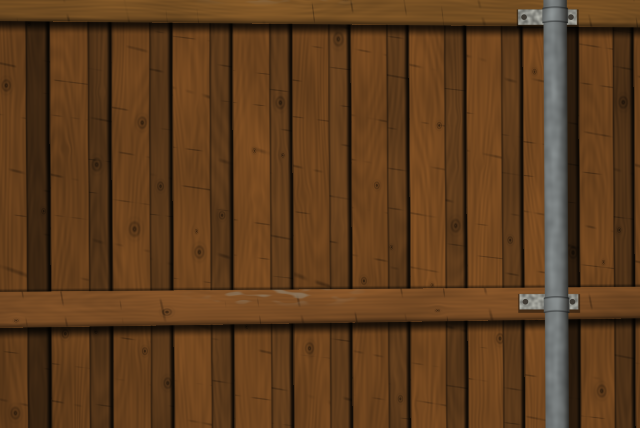
A Shadertoy shader for this texture:

```glsl
// A stained timber fence: overlapping vertical boards, two horizontal rails and a
// galvanised post. A quadratic gives the board spacing, which narrows to the right;
// gradient noise bent around hashed knots gives the grain, and layers are masked on top.

float hash(float n) { return fract(sin(n * 91.37 + 4.1) * 4375.85); }

vec2 gradientAt(vec2 cell) {
    float angle = 6.2832 * hash(dot(cell, vec2(1.31, 7.17)));
    return vec2(cos(angle), sin(angle));
}

// Gradient noise, about -0.7 to 0.7
float noise(vec2 p) {
    vec2 i = floor(p), f = fract(p), w = f * f * f * (f * (f * 6.0 - 15.0) + 10.0);
    vec2 e = vec2(1, 0);
    return mix(mix(dot(gradientAt(i), f), dot(gradientAt(i + e), f - e), w.x),
               mix(dot(gradientAt(i + e.yx), f - e.yx), dot(gradientAt(i + 1.0), f - 1.0), w.x), w.y);
}

// Antialiased interval mask
float band(float v, float lo, float hi) {
    float px = 0.8 / iResolution.y;
    return smoothstep(-px, px, v - lo) * smoothstep(-px, px, hi - v);
}

// Brightness of timber; q.x runs across the grain, q.y along it
float wood(vec2 q, float seed, float width, float span) {
    float knots = 0.0, bend = 0.0;
    for (float i = 0.0; i < 3.0; i++) {
        float s = seed * 3.7 + i * 11.3;
        vec2 d = q - vec2(width * (0.15 + 0.7 * hash(s)), span * hash(s + 2.0));
        float size = mix(0.004, 0.014, pow(hash(s + 5.0), 2.0));
        float r = length(d * vec2(1.0, 0.75)) / size;
        knots += exp(-r * r) * (0.35 + 0.15 * sin(r * 9.0)) * step(0.3, hash(s + 7.0));
        bend += d.x / size * exp(-r * r * 0.12);
    }
    vec2 g = vec2(q.x - bend * 0.004, q.y) + seed * vec2(3.1, 5.7);
    float figure = noise(g * vec2(13.0, 1.8));
    float rings = sin(figure * 55.0 + q.x * 90.0);
    float fibre = noise(g * vec2(130.0, 7.0));
    float blotch = noise(g * vec2(9.0, 5.0));
    // Faint saw marks run across the board at uneven spacing
    float saw = q.y * 9.0 + q.x * 1.5 + 0.8 * noise(vec2(q.y * 5.0, seed * 3.0)) + hash(seed) * 5.0;
    float mark = smoothstep(0.035, 0.0, abs(fract(saw) - 0.5)) * smoothstep(-0.1, 0.3, noise(g * vec2(25.0, 6.0)));
    return 1.0 + 0.035 * rings * (0.4 + hash(seed + 8.0)) + 0.12 * fibre + 0.16 * blotch
         - 0.25 * mark - knots;
}

vec3 boards(vec2 p) {
    // Invert x = a + b k - c k^2 to find the board number
    float x = p.x + 0.006 * (p.y - 0.9);
    float k = (0.1455 - sqrt(0.02117 - 0.00344 * (x - 0.1152))) / 0.00172;
    k += 0.012 * noise(vec2(p.y * 5.0, floor(k + 0.2) * 3.3));
    float id = floor(k), u = fract(k), pitch = 0.1455 - 0.00172 * k;
    float px = 0.8 / (iResolution.y * pitch);
    float front = smoothstep(0.0, px * 2.0, u) * smoothstep(px, -px, u - 0.625);

    float seed = id + 2.3;
    vec3 face = vec3(0.425, 0.262, 0.115) * (0.93 + 0.16 * hash(seed))
              * wood(vec2(u * pitch, p.y), seed, 0.09, 1.0);
    face *= 1.0 - 0.25 * smoothstep(0.035, 0.0, u) - 0.18 * smoothstep(0.6, 0.625, u);

    seed = id + 20.6;
    vec3 back = vec3(0.345, 0.218, 0.102) * (0.9 + 0.18 * hash(seed))
              * wood(vec2((u - 0.62) * pitch, p.y), seed, 0.05, 1.0);
    back *= mix(0.72, 1.0, smoothstep(0.1, 0.4, p.x));
    back *= 1.0 - 0.8 * smoothstep(0.91, 0.985, u);
    back *= 1.0 - 0.45 * smoothstep(0.67, 0.62, u);
    return mix(back, face, front);
}

// Lays a rail and its contact shadow over the fence
void addRail(inout vec3 col, vec2 p, float lo, float hi, float seed, vec3 tint) {
    float below = lo - p.y, above = p.y - hi;
    col *= 1.0 - 0.75 * smoothstep(0.03, 0.003, below) * step(0.0, below);
    col *= 1.0 - 0.5 * smoothstep(0.009, 0.0, above) * step(0.0, above);
    float h = (p.y - lo) / (hi - lo);
    vec3 rail = tint * wood(vec2(p.y - lo, p.x), seed, hi - lo, 1.5);
    rail *= (0.6 + 0.4 * smoothstep(0.0, 0.16, h)) * (0.96 + 0.1 * h);
    // Pale scuffs where the stain has worn off
    float scuff = smoothstep(0.02, 0.35, noise(p * vec2(22.0, 75.0) + seed))
                * smoothstep(0.24, 0.05, abs(p.x - 0.65)) * smoothstep(0.45, 0.85, h);
    rail = mix(rail, vec3(0.52, 0.46, 0.38), 0.75 * scuff);
    col = mix(col, rail, band(p.y, lo, hi));
}

void mainImage(out vec4 fragColor, in vec2 fragCoord) {
    vec2 p = fragCoord / iResolution.xy * vec2(1.5, 1.0);
    float postX = 1.306 - 0.005 * p.y, s = (p.x - postX) / 0.0275;

    vec3 col = boards(p);
    col *= 1.0 - 0.55 * step(0.0, s) * smoothstep(2.1, 1.5, s);
    addRail(col, p, 0.951 - 0.010 * p.x, 1.03, 41.0, vec3(0.47, 0.315, 0.14));
    addRail(col, p, 0.234 + 0.015 * p.x, 0.318 + 0.008 * p.x, 57.0, vec3(0.46, 0.29, 0.14));

    // Post: rounded shading with weathered zinc
    float zinc = 1.0 + 0.12 * noise(p * vec2(70.0, 12.0)) + 0.1 * noise(p * 45.0);
    float roundness = sqrt(max(0.0, 1.0 - pow(s * 0.85 + 0.2, 2.0)));
    vec3 steel = mix(vec3(0.21, 0.21, 0.20), vec3(0.49, 0.51, 0.51), roundness * roundness) * zinc;

    // Bracket plates with bolts, then the post, then the collars
    for (float i = 0.0; i < 2.0; i++) {
        vec2 d = p - vec2(postX - 0.017 + 0.017, mix(0.960, 0.295, i));
        float plate = band(d.x, -0.087, 0.051) * band(d.y, -0.018, 0.018);
        col *= 1.0 - 0.45 * band(d.x, -0.09, 0.055) * band(d.y, -0.026, 0.018);
        col = mix(col, vec3(0.56, 0.56, 0.53) * (zinc + 0.5 * noise(p * 90.0)), plate);
        float bolt = length(vec2(abs(d.x + 0.018) - 0.055, d.y));
        col = mix(col, vec3(0.25, 0.23, 0.2), smoothstep(0.008, 0.005, bolt));
    }
    col = mix(col, steel, band(p.x, postX - 0.0275, postX + 0.0275));
    for (float i = 0.0; i < 2.0; i++) {
        float y = p.y - mix(0.967, 0.290, i) + 0.003 * s * s;
        float collar = band(p.x, postX - 0.030, postX + 0.030) * band(y, -0.018, 0.018);
        col = mix(col, steel * (1.08 - 0.5 * smoothstep(0.012, 0.018, abs(y))), collar);
    }

    // Gentle falloff toward the corners
    vec2 c = p - vec2(0.75, 0.5);
    fragColor = vec4(col * (1.04 - 0.16 * dot(c, c)), 1.0);
}
```
